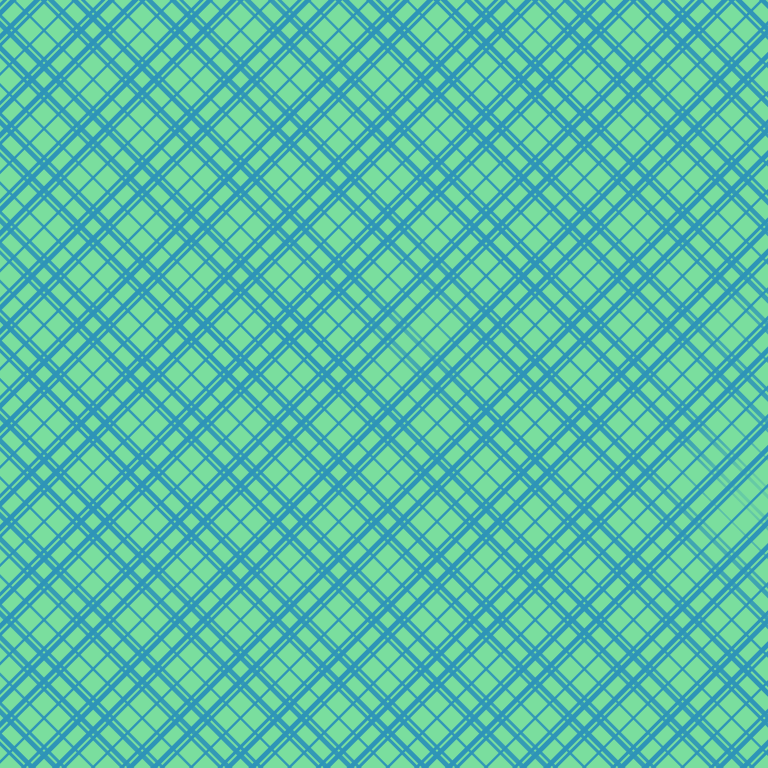
This pattern is drawn by a WebGL 1 fragment shader. Its source:

```glsl
precision highp float;

uniform vec2 u_resolution;

// Colours
const vec3 GROUND = vec3(0.48, 0.87, 0.62);
const vec3 INK = vec3(0.18, 0.58, 0.72);

// Layout, in canvas units
const float PERIOD = 0.09045;               // across the stripes
const vec2 CELL_CENTRE = vec2(0.505, 0.6406);

// Stripe offsets and widths, as fractions of the period
const float THICK_AT = 0.121;
const float THICK_WIDTH = 0.068;
const float MEDIUM_AT = 0.2055;
const float MEDIUM_WIDTH = 0.044;
const float THIN_AT = 0.5;
const float THIN_WIDTH = 0.034;

// Wear of the falling stripes
const float GRAIN_SCALE = 9.0;
const float GRAIN_FADE = 0.12;
const float WORN_NARROWING = 0.45;

float hash(vec2 p) {
  vec3 q = fract(vec3(p.xyx) * 0.1031);
  q += dot(q, q.yzx + 33.33);
  return fract((q.x + q.y) * q.z);
}

float valueNoise(vec2 p) {
  vec2 i = floor(p);
  vec2 f = fract(p);
  f = f * f * (3.0 - 2.0 * f);
  float low = mix(hash(i), hash(i + vec2(1.0, 0.0)), f.x);
  float high = mix(hash(i + vec2(0.0, 1.0)), hash(i + 1.0), f.x);
  return mix(low, high, f.y);
}

// Antialiased coverage of one stripe
float stripe(float t, float centre, float width, float pixel) {
  return clamp((0.5 * width - abs(t - centre)) / pixel + 0.5, 0.0, 1.0);
}

// Mirrored set of stripes: thin, medium, thick, thick, medium
float stripeSet(float x, float narrowing, float pixel) {
  float t = abs(fract(x / PERIOD) - 0.5);   // 0.5 on the thin stripe
  float w = 1.0 - narrowing;
  float ink = stripe(t, THICK_AT, THICK_WIDTH * w, pixel);
  ink += stripe(t, MEDIUM_AT, MEDIUM_WIDTH * w, pixel);
  ink += stripe(t, THIN_AT, THIN_WIDTH * w, pixel);
  return min(ink, 1.0);
}

float wornPatch(vec2 p, vec2 centre, float radius) {
  vec2 d = (p - centre) / radius;
  return exp(-dot(d, d));
}

float wear(vec2 p) {
  float amount = 0.75 * wornPatch(p, vec2(0.98, 0.355), 0.085);
  amount += 0.3 * wornPatch(p, vec2(0.545, 0.565), 0.06);
  amount += 0.25 * wornPatch(p, vec2(0.965, 0.57), 0.05);
  return min(amount, 1.0);
}

void main() {
  float size = min(u_resolution.x, u_resolution.y);
  vec2 p = gl_FragCoord.xy / size;
  float pixel = 1.0 / (size * PERIOD);

  // Axes across the rising and the falling stripes
  vec2 offset = p - CELL_CENTRE;
  float acrossRising = (offset.x - offset.y) * 0.70711;
  float acrossFalling = (offset.x + offset.y) * 0.70711;

  // Only the falling stripes fade and narrow
  float worn = wear(p);
  float grain = GRAIN_FADE * valueNoise(p * GRAIN_SCALE);
  float rising = stripeSet(acrossRising, 0.0, pixel);
  float falling = stripeSet(acrossFalling, WORN_NARROWING * worn, pixel);
  falling *= (1.0 - worn) * (1.0 - grain);

  float ink = 1.0 - (1.0 - rising) * (1.0 - falling);
  gl_FragColor = vec4(mix(GROUND, INK, ink), 1.0);
}
```
